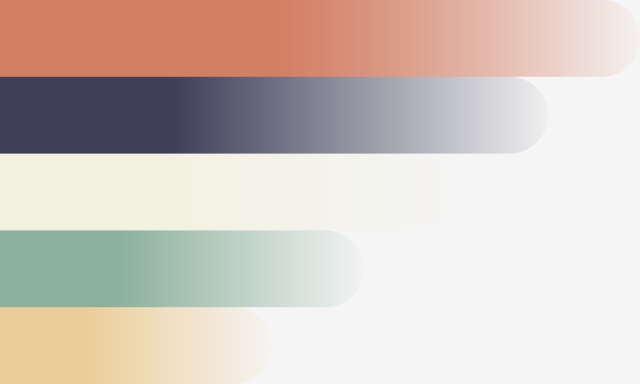
Write a Shadertoy shader that draws this background.

```glsl
const int BAR_COUNT = 5;
const float LONGEST_BAR = 1.0;     // share of the canvas width
const float LENGTH_STEP = 0.1438;  // each lower bar is shorter by this
const float END_OPACITY = 0.03;    // opacity left at the rounded tip

const vec3 PAPER = vec3(0.960);
const vec3 BAR_COLORS[BAR_COUNT] = vec3[](
    vec3(0.827, 0.498, 0.392),     // terracotta
    vec3(0.247, 0.247, 0.353),     // indigo
    vec3(0.953, 0.945, 0.875),     // cream
    vec3(0.545, 0.690, 0.608),     // sage
    vec3(0.925, 0.804, 0.596)      // sand
);

// Share of each bar that stays solid, and the curve of its fade
const float SOLID_SHARE[BAR_COUNT] = float[](0.43, 0.316, 0.30, 0.32, 0.307);
const float FADE_CURVE[BAR_COUNT] = float[](1.25, 1.0, 1.0, 1.0, 1.0);

// Distance to a horizontal bar, endless on the left and round on the right
float barDistance(vec2 p, float tipX, float centerY, float radius) {
    vec2 offset = p - vec2(tipX - radius, centerY);
    return length(vec2(max(offset.x, 0.0), offset.y)) - radius;
}

void mainImage(out vec4 fragColor, in vec2 fragCoord) {
    // Canvas height is one unit
    vec2 p = fragCoord / iResolution.y;
    float aspect = iResolution.x / iResolution.y;
    float pixel = 1.0 / iResolution.y;
    float radius = 0.5 / float(BAR_COUNT);

    vec3 color = PAPER;
    for (int i = 0; i < BAR_COUNT; i++) {
        float row = float(i);
        float tipX = aspect * (LONGEST_BAR - LENGTH_STEP * row);
        float centerY = 1.0 - radius * (2.0 * row + 1.0);

        // Smooth outline
        float dist = barDistance(p, tipX, centerY, radius);
        float coverage = clamp(0.5 - dist / pixel, 0.0, 1.0);

        // Fade into the paper towards the tip
        float along = p.x / tipX;
        float fade = clamp((along - SOLID_SHARE[i]) / (1.0 - SOLID_SHARE[i]), 0.0, 1.0);
        float opacity = mix(1.0, END_OPACITY, pow(fade, FADE_CURVE[i]));

        // Adding weighted differences keeps the seams between bars clean
        color += coverage * opacity * (BAR_COLORS[i] - PAPER);
    }

    fragColor = vec4(color, 1.0);
}
```
